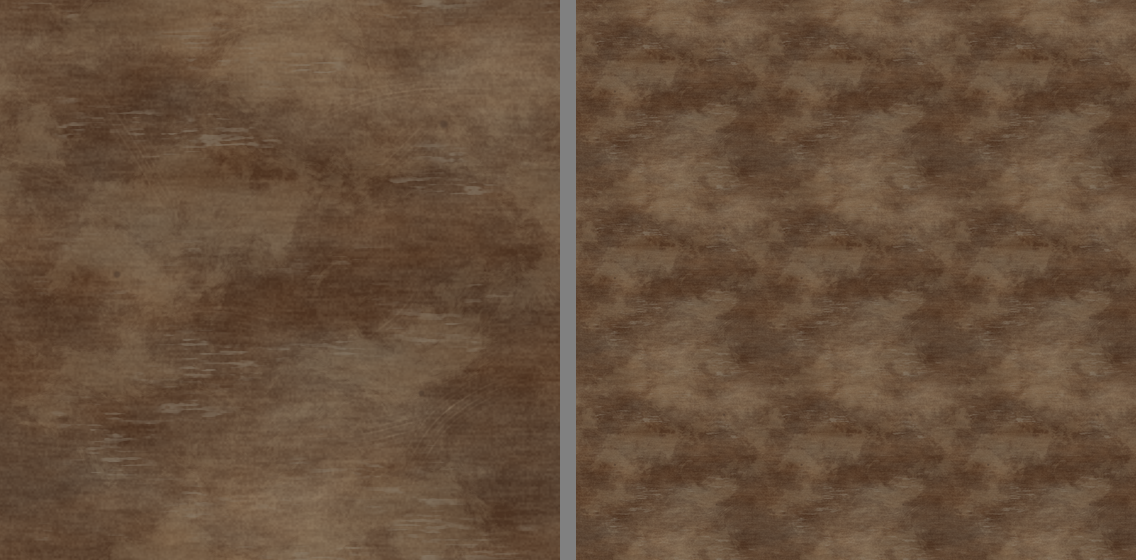
Left, the tile; right, the same tile 3 across and 3 down.
Write a WebGL 1 fragment shader that draws this texture.

```glsl
precision highp float;
// Worn brown wood: cloudy stains, scuffed olive patches, pale grain flecks, curved scratches, knots.
uniform vec2 u_resolution;

const vec3 DARK_WOOD = vec3(0.320, 0.222, 0.152);
const vec3 LIGHT_WOOD = vec3(0.520, 0.432, 0.340);
const vec3 OLIVE_WEAR = vec3(0.475, 0.395, 0.290);
const vec3 GREY_FLECK = vec3(0.545, 0.500, 0.435);
const vec3 KNOT_BROWN = vec3(0.280, 0.210, 0.165);
const vec3 RUST_SHIFT = vec3(0.050, -0.010, -0.050);
const float BASE_TONE = 0.41;
const float CLOUD_CONTRAST = 1.45;
const float WEAR_TONE = 0.22;
const float GRAIN_CONTRAST = 0.34;
const float SPECKLE_CONTRAST = 0.36;
const float SCRATCH_TONE = 0.36;
const float FLECK_OPACITY = 0.50;
const float MARK_GRID = 4.0;       // cells per side for scratches and knots
const float SCRATCH_CHANCE = 0.75;
const float KNOT_CHANCE = 0.25;

float hash(vec2 p) {
  vec3 q = fract(p.xyx * 0.1031);
  q += dot(q, q.yzx + 33.33);
  return fract((q.x + q.y) * q.z);
}

// Value noise on the unit torus; cells must be whole numbers.
float noise(vec2 uv, vec2 cells, float seed) {
  vec2 p = uv * cells + fract(seed * vec2(0.37, 0.73));
  vec2 i = floor(p);
  vec2 f = fract(p);
  f = f * f * (3.0 - 2.0 * f);
  vec2 a = mod(i, cells) + seed;
  vec2 b = mod(i + 1.0, cells) + seed;
  return mix(mix(hash(a), hash(vec2(b.x, a.y)), f.x),
             mix(hash(vec2(a.x, b.y)), hash(b), f.x), f.y);
}

float fbm(vec2 uv, vec2 cells, float gain, float seed) {
  float sum = 0.0;
  float total = 0.0;
  float weight = 1.0;
  for (int i = 0; i < 7; i++) {
    sum += weight * noise(uv, cells, seed + float(i) * 17.0);
    total += weight;
    weight *= gain;
    cells *= 2.0;
  }
  return sum / total;
}

// Bundle of fine parallel lines bent along a shallow arc.
float scratchBundle(vec2 d, vec2 cell) {
  float angle = mix(-1.15, 0.9, hash(cell + 11.0));
  float c = cos(angle);
  float s = sin(angle);
  d = vec2(c * d.x + s * d.y, c * d.y - s * d.x);
  float bend = mix(-0.5, 0.5, hash(cell + 23.0));
  float across = d.y - bend * d.x * d.x + 0.08 * d.x * d.y;
  float phase = 6.28 * hash(cell + 31.0);
  float lines = 0.5 + 0.25 * sin(across * 205.0 + phase) + 0.25 * sin(across * 127.0 - phase + d.x);
  float reach = mix(0.25, 0.52, hash(cell + 41.0));
  float spread = mix(0.05, 0.14, hash(cell + 47.0));
  float window = exp(-pow(abs(d.x) / reach, 2.0) - pow(abs(across) / spread, 2.0));
  return window * (0.1 + 0.9 * lines * lines) * (1.0 - smoothstep(0.7, 1.0, length(d)));
}

// x: scratches, y: knots, scattered one per wrapped cell.
vec2 scatteredMarks(vec2 uv) {
  vec2 p = uv * MARK_GRID;
  vec2 home = floor(p);
  vec2 marks = vec2(0.0);
  for (int y = -1; y <= 1; y++) {
    for (int x = -1; x <= 1; x++) {
      vec2 site = home + vec2(float(x), float(y));
      vec2 cell = mod(site, MARK_GRID) + 3.0;
      vec2 jitter = vec2(hash(cell), hash(cell + 7.0));
      float strength = step(hash(cell + 53.0), SCRATCH_CHANCE) * mix(0.35, 1.0, hash(cell + 59.0));
      marks.x += strength * scratchBundle(p - site - jitter, cell);
      float radius = mix(0.020, 0.032, hash(cell + 61.0));
      float knot = 1.0 - smoothstep(radius * 0.5, radius * 1.4, length(p - site - jitter.yx));
      marks.y = max(marks.y, knot * step(hash(cell + 67.0), KNOT_CHANCE));
    }
  }
  return marks;
}

void main() {
  vec2 uv = gl_FragCoord.xy / u_resolution;
  vec2 warp = vec2(fbm(uv, vec2(5.0), 0.5, 5.0), fbm(uv, vec2(6.0), 0.5, 9.0)) - 0.5;
  vec2 warped = uv + 0.12 * warp;
  vec2 rippled = uv + vec2(0.04, 0.008) * warp;

  // Stains, and rubbed patches with crumbling edges
  float clouds = fbm(warped, vec2(3.0, 5.0), 0.64, 101.0) - 0.5;
  float wear = smoothstep(0.47, 0.61, fbm(warped, vec2(4.0, 5.0), 0.74, 211.0));

  // Long horizontal grain and fine speckle
  float grain = 0.4 * noise(rippled, vec2(6.0, 80.0), 307.0)
              + 0.6 * noise(rippled, vec2(24.0, 220.0), 331.0) - 0.5;
  float speckle = 0.65 * noise(uv, vec2(250.0), 401.0) + 0.35 * noise(uv, vec2(110.0, 140.0), 419.0) - 0.5;

  // Short hairline flecks gathered in horizontal clusters
  float cluster = smoothstep(0.58, 0.84, 0.65 * noise(warped, vec2(5.0, 15.0), 503.0)
                                       + 0.35 * noise(uv, vec2(22.0, 60.0), 509.0));
  float fleckNoise = 0.75 * noise(rippled, vec2(30.0, 240.0), 521.0) + 0.25 * noise(uv, vec2(120.0, 250.0), 541.0);
  float fleck = cluster * smoothstep(0.48, 0.76, fleckNoise);

  vec2 marks = scatteredMarks(uv + 0.012 * warp);
  float scratch = marks.x * (0.5 + noise(uv, vec2(70.0), 557.0));
  float tone = BASE_TONE + CLOUD_CONTRAST * clouds + WEAR_TONE * wear + GRAIN_CONTRAST * grain
             + SPECKLE_CONTRAST * speckle + SCRATCH_TONE * scratch;
  vec3 color = mix(DARK_WOOD, LIGHT_WOOD, clamp(tone, -0.1, 1.15));
  color = mix(color, OLIVE_WEAR, 0.2 * wear);
  color += RUST_SHIFT * (fbm(rippled, vec2(4.0, 9.0), 0.6, 601.0) - 0.5);
  color = mix(color, GREY_FLECK, FLECK_OPACITY * fleck);
  color = mix(color, KNOT_BROWN, 0.5 * marks.y);
  gl_FragColor = vec4(color, 1.0);
}
```
